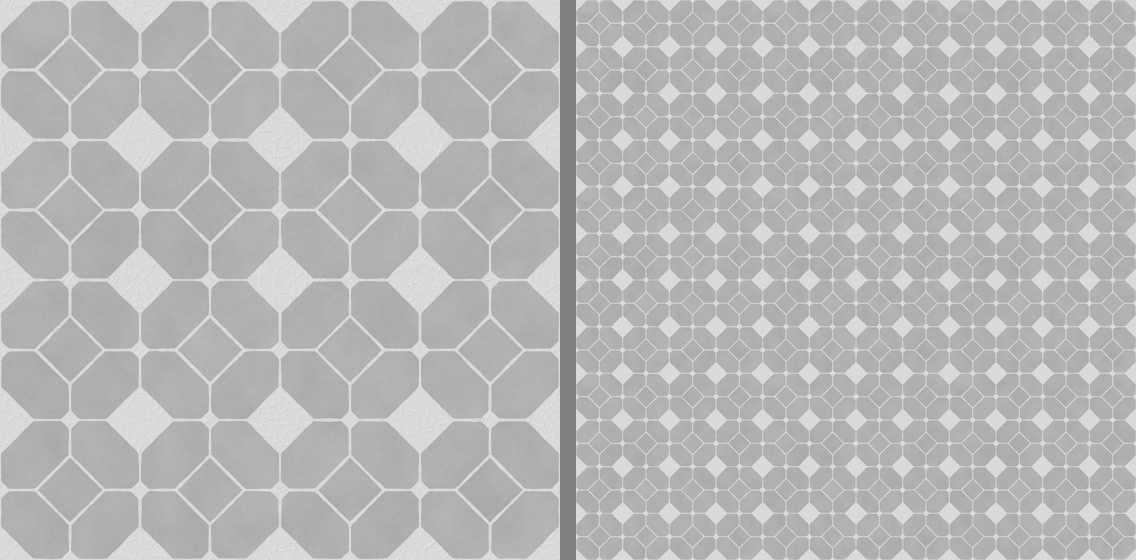
Left, the tile; right, the same tile 3 across and 3 down.
Reproduce this pattern procedurally as a Shadertoy shader.

```glsl
#define REPEATS 4.0
#define TILE_COLOR vec3(0.69)
#define GROUT_COLOR vec3(0.853)
#define JOINT_HALF 0.0094      // straight joint half width, in repeats
#define INNER_DIAMOND 0.230    // half diagonals, in repeats
#define INNER_CUT 0.260
#define LIGHT_DIAMOND 0.247
#define SMALL_DIAMOND 0.073
#define CORNER_ROUND 0.008
#define EDGE_WOBBLE 0.009
#define MOTTLE 0.055
#define SCRATCH_DEPTH 0.075

vec3 hash3(vec2 p) {
    vec3 q = fract(p.xyx * vec3(0.1031, 0.1030, 0.0973));
    q += dot(q, q.yxz + 33.33);
    return fract((q.xxy + q.yzz) * q.zyx);
}

// Value noise on the unit canvas, wrapping after "cells" lattice steps
float wrapNoise(vec2 uv, float cells) {
    vec2 p = uv * cells, i = floor(p), f = fract(p);
    f = f * f * (3.0 - 2.0 * f);
    vec2 lo = mod(i, cells), hi = mod(i + 1.0, cells);
    float bottom = mix(hash3(lo).x, hash3(vec2(hi.x, lo.y)).x, f.x);
    float top = mix(hash3(vec2(lo.x, hi.y)).x, hash3(hi).x, f.x);
    return mix(bottom, top, f.y);
}

float wrapFbm(vec2 uv, float cells) {
    float sum = 0.0, weight = 0.5;
    for (int octave = 0; octave < 4; octave++) {
        sum += weight * wrapNoise(uv, cells);
        cells *= 2.0;
        weight *= 0.5;
    }
    return sum / 0.9375;
}

float smoothMax(float a, float b) {
    float h = max(CORNER_ROUND - abs(a - b), 0.0) / CORNER_ROUND;
    return max(a, b) + 0.25 * h * h * CORNER_ROUND;
}

// x: large cut-corner tile, y: central diamond tile
vec2 tileDistances(vec2 cell) {
    vec2 a = abs(cell);
    float diagonal = a.x + a.y;
    float d = JOINT_HALF - min(a.x, a.y);
    d = max(d, max(a.x, a.y) - 0.5 + JOINT_HALF);
    d = smoothMax(d, (INNER_CUT - diagonal) * 0.7071);
    d = smoothMax(d, (diagonal - 1.0 + LIGHT_DIAMOND) * 0.7071);
    d = smoothMax(d, (SMALL_DIAMOND - 0.5 + abs(a.x - a.y)) * 0.7071);
    return vec2(d, (diagonal - INNER_DIAMOND) * 0.7071);
}

// Embossed random strokes, lit from the upper left
float scratches(vec2 uv, float cells) {
    vec2 p = uv * cells, base = floor(p);
    float relief = 0.0;
    for (int y = -1; y <= 1; y++)
    for (int x = -1; x <= 1; x++) {
        vec2 id = base + vec2(x, y);
        vec3 rnd = hash3(mod(id, cells) + 7.0);
        float angle = 6.2832 * rnd.z;
        vec2 along = vec2(cos(angle), sin(angle));
        vec2 offset = p - id - rnd.xy;
        float halfLength = mix(0.35, 0.85, fract(rnd.x * 17.0 + rnd.y));
        offset -= along * clamp(dot(offset, along), -halfLength, halfLength);
        vec2 slope = offset / 0.08;
        relief += dot(slope, vec2(-0.7, 0.7)) * exp(-dot(slope, slope));
    }
    return relief;
}

void mainImage(out vec4 fragColor, in vec2 fragCoord) {
    vec2 uv = fragCoord / iResolution.xy;
    vec2 grid = uv * REPEATS;
    float pixel = REPEATS / min(iResolution.x, iResolution.y);

    // Tile shapes with uneven hand-cut edges
    vec2 d = tileDistances(fract(grid) - 0.5);
    float wobble = 0.65 * wrapNoise(uv, 44.0) + 0.35 * wrapNoise(uv, 104.0) - 0.5;
    float edge = min(d.x, d.y) + EDGE_WOBBLE * wobble;
    float tileMask = 1.0 - smoothstep(-0.75 * pixel, 0.75 * pixel, edge);

    // Tile face: cloudy mottling, fine grain and a slight tone per tile
    vec2 tileId = d.x < d.y ? floor(grid * 2.0) : floor(grid) + 50.0;
    float tone = 0.012 * (hash3(tileId).y - 0.5);
    tone += MOTTLE * (wrapFbm(uv, 20.0) - 0.5);
    tone += 0.018 * (wrapNoise(uv, 240.0) - 0.5);
    tone -= 0.015 * smoothstep(-0.012, 0.0, edge);

    // Grout: scratched plaster
    float plaster = SCRATCH_DEPTH * scratches(uv, 52.0);
    plaster += 0.025 * (wrapNoise(uv, 256.0) - 0.5);

    vec3 color = mix(GROUT_COLOR + plaster, TILE_COLOR + tone, tileMask);
    fragColor = vec4(color, 1.0);
}
```
